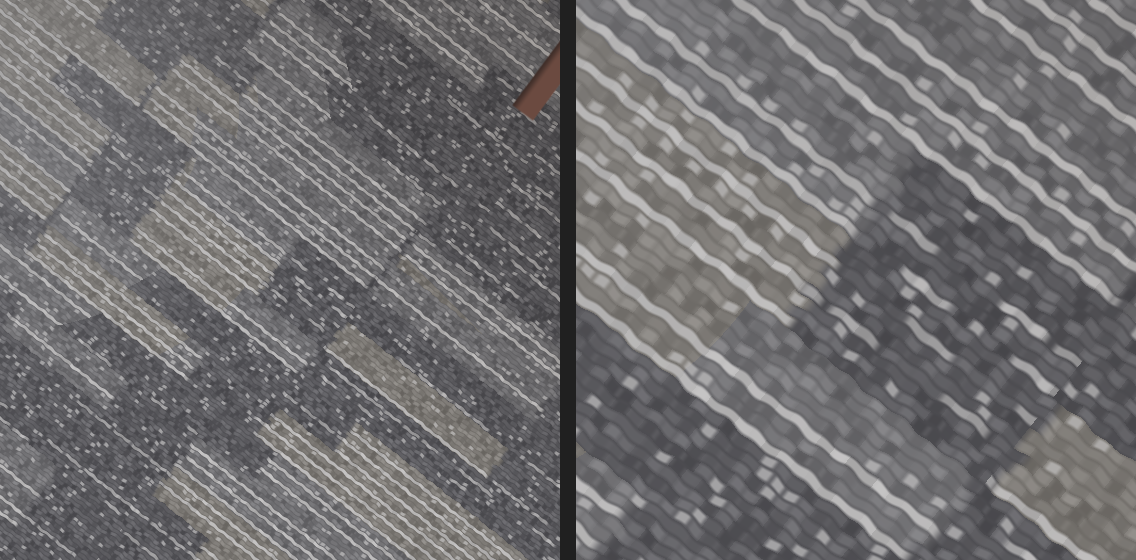
Left, the full canvas; right, a detail of the centre.
This texture is drawn by a WebGL 1 fragment shader. Its source:

```glsl
precision highp float;
// Woven carpet tiles seen at a slant: pale pinstripes over grey yarn, with a wooden leg.
// The plane is turned to the yarn, then split into tiles, blocks, lanes and knots;
// hashes choose each block's ground, the ends of its stripes and the flecks.
uniform vec2 u_resolution;

const float ANGLE = 0.672;           // slope of the yarn below horizontal
const float LANE = 0.0073;           // width of one yarn lane
const float LANES_PER_TILE = 72.0;
const float LANES_PER_BLOCK = 9.0;
const float STRIPE_EVERY = 3.0;      // lanes from stripe to stripe
const float TILE = LANE * LANES_PER_TILE;
const vec2 TILE_ORIGIN = vec2(0.3125, -0.325);
const float ROW_SHIFT = 0.08;        // slip between neighbouring tile rows
const float KNOT = 0.0105;           // length of one knot
const float DASH = 0.042;            // length of a broken stripe piece
const float WOBBLE = 0.0007;         // unevenness of the yarn
const float GRAIN = 0.20;            // knot contrast
const float FLECK_SHARE = 0.09;

const vec3 DARK_YARN = vec3(0.375, 0.373, 0.390);
const vec3 GREY_YARN = vec3(0.455, 0.453, 0.465);
const vec3 WARM_YARN = vec3(0.505, 0.492, 0.475);
const vec3 PALE_YARN = vec3(0.735, 0.730, 0.730);
const vec3 WOOD = vec3(0.42, 0.29, 0.25);
const vec3 WOOD_EDGE = vec3(0.25, 0.18, 0.16);
const vec2 LEG_FOOT = vec2(0.933, 0.798);
const vec2 LEG_DIR = vec2(0.595, 0.804);
const float LEG_HALF_WIDTH = 0.023;

float hash(vec2 p) {
  vec3 q = fract(vec3(p.xyx) * 0.1031);
  q += dot(q, q.yzx + 33.33);
  return fract((q.x + q.y) * q.z);
}

// Soft window that is one between two limits.
float span(float x, float lo, float hi, float soft) {
  return smoothstep(lo - soft, lo + soft, x) * (1.0 - smoothstep(hi - soft, hi + soft, x));
}

vec3 carpet(vec2 p) {
  // x runs along the yarn, y across it.
  float c = cos(ANGLE);
  float s = sin(ANGLE);
  vec2 fromTop = vec2(p.x, 1.0 - p.y);
  vec2 w = vec2(c * fromTop.x + s * fromTop.y, s * fromTop.x - c * fromTop.y) - TILE_ORIGIN;
  w.y += WOBBLE * (sin(w.x * 310.0 + w.y * 90.0) + sin(w.x * 137.0 - w.y * 170.0));

  // Lane, tile and block holding this point.
  float lane = floor(w.y / LANE);
  float row = floor(lane / LANES_PER_TILE);
  float along = w.x - ROW_SHIFT * row;
  float column = floor(along / TILE);
  float local = along - column * TILE;
  vec2 block = vec2(floor(lane / LANES_PER_BLOCK), column) + 50.0;
  vec2 thread = vec2(lane, column) + 300.0;
  float across = abs(fract(w.y / LANE) - 0.5);
  float strand = 1.0 - smoothstep(0.22, 0.5, across);

  // The upper left is paler and more densely striped.
  float sheen = 1.0 - smoothstep(0.15, 0.75, length(p - vec2(0.0, 0.95)));
  float shade = smoothstep(0.55, 1.25, dot(p, vec2(0.65, 0.65)));

  // Each block fills part of its tile; stripe ends are slightly ragged.
  float kind = hash(block) + 0.45 * sheen - 0.25 * shade;
  float start = TILE * 0.24 * step(0.5, hash(block + 17.3));
  float finish = TILE * (1.0 - 0.28 * step(0.55, hash(block + 41.7)));
  float ragged = 0.012 * hash(thread + 5.1);
  float filled = span(local, start + ragged, finish - ragged, 0.004);
  float striped = filled * step(0.28, kind);
  vec3 ground = mix(GREY_YARN, WARM_YARN, step(0.62, kind));
  vec3 color = mix(DARK_YARN, ground, striped);

  // Knots vary the tone along each lane, with scattered light flecks.
  float knotPos = w.x / KNOT + 7.0 * hash(vec2(lane + 400.0, 2.7));
  float tone = hash(vec2(floor(knotPos) + 200.0, lane + 400.0));
  float bead = strand * span(fract(knotPos), 0.15, 0.85, 0.15);
  color += GRAIN * (tone - 0.5) * (0.35 + 0.65 * bead);
  color -= 0.05 * (1.0 - strand);
  float fleck = bead * step(1.0 - FLECK_SHARE, tone);
  color = mix(color, PALE_YARN, 0.65 * fleck);

  // Solid stripes in striped blocks, broken ones on the dark ground.
  float onStripe = 1.0 - step(0.5, mod(lane, STRIPE_EVERY));
  float choice = hash(thread);
  float solid = striped * step(0.22, choice);
  float dashPos = w.x / DASH + 3.0 * choice;
  float dashOn = step(0.48, hash(vec2(floor(dashPos) + 90.0, lane + 700.0)));
  float broken = (1.0 - striped) * step(0.55, choice) * dashOn
               * span(fract(dashPos), 0.08, 0.92, 0.07);
  float stripe = onStripe * strand * max(solid, 0.75 * broken);
  color = mix(color, PALE_YARN + 0.10 * (tone - 0.5), 0.92 * stripe);

  // Broad light: cool haze at the left, warm shadow at the upper right.
  color = mix(color, vec3(0.56, 0.56, 0.57), 0.30 * sheen);
  color *= mix(vec3(1.0), vec3(0.86, 0.845, 0.83), shade);
  return color;
}

void main() {
  vec2 p = gl_FragCoord.xy / u_resolution;
  vec3 color = carpet(p);

  // Wooden leg, cut square at the foot.
  vec2 d = p - LEG_FOOT;
  float side = dot(d, vec2(LEG_DIR.y, -LEG_DIR.x));
  float rise = dot(d, LEG_DIR);
  float leg = span(side, -LEG_HALF_WIDTH, LEG_HALF_WIDTH, 0.002) * smoothstep(-0.002, 0.003, rise);
  vec3 wood = mix(WOOD_EDGE, WOOD, smoothstep(-LEG_HALF_WIDTH, -0.3 * LEG_HALF_WIDTH, side));
  gl_FragColor = vec4(mix(color, wood, leg), 1.0);
}
```
